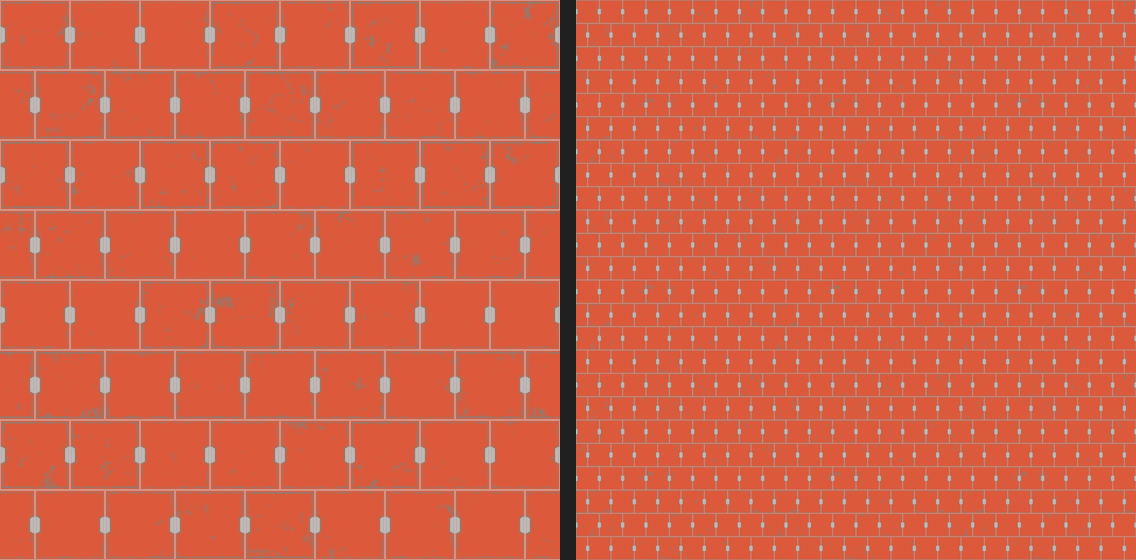
Left: one tile. Right: repeated 3 by 3.
This pattern is drawn by a Shadertoy shader. Its source:

```glsl
// Running-bond wall of painted square panels with worn rims and grey hexagonal clips on the upright joints.
#define REPEATS 8.0
#define JOINT_HALF 0.014
#define LIP_HALF 0.021
#define RIM_INSET 0.041
#define RIM_HALF 0.009
#define CLIP_HALF vec2(0.068, 0.118)
#define WEAR_START 0.19
#define PAINT vec3(0.865, 0.35, 0.23)
#define BARE vec3(0.55, 0.49, 0.45)
#define JOINT vec3(0.88, 0.64, 0.60)
#define CLIP vec3(0.75, 0.73, 0.72)

float hash(vec2 p) {
    vec3 q = fract(vec3(p.xyx) * 0.1031);
    q += dot(q, q.yzx + 33.33);
    return fract((q.x + q.y) * q.z);
}

// Dot product of a random unit gradient with the offset from its lattice point
float corner(vec2 lattice, vec2 offset, float period) {
    float angle = 6.28318 * hash(mod(lattice, period) + period);
    return dot(vec2(cos(angle), sin(angle)), offset);
}

// Gradient noise that wraps after a whole number of lattice steps
float noise(vec2 uv, float period) {
    vec2 p = uv * period, i = floor(p), f = fract(p);
    vec2 u = f * f * f * (f * (f * 6.0 - 15.0) + 10.0);
    vec2 e = vec2(1.0, 0.0);
    float low = mix(corner(i, f, period), corner(i + e, f - e, period), u.x);
    float high = mix(corner(i + e.yx, f - e.yx, period), corner(i + 1.0, f - 1.0, period), u.x);
    return mix(low, high, u.y);
}

float fbm(vec2 uv) {
    float sum = 0.0, gain = 0.4, period = 40.0;
    for (int i = 0; i < 4; i++) {
        sum += gain * noise(uv, period);
        gain *= 0.75;
        period *= 2.0;
    }
    return sum;
}

// Upright box with its corners cut off along shallow diagonals
float clipDistance(vec2 p) {
    p = abs(p);
    vec2 d = p - CLIP_HALF;
    float slope = dot(p, normalize(vec2(0.6, 1.0))) - 0.113;
    return max(max(d.x, d.y), slope);
}

float cover(float distance, float aa) {
    return smoothstep(aa, -aa, distance);
}

void mainImage(out vec4 fragColor, in vec2 fragCoord) {
    vec2 uv = fragCoord / iResolution.xy;
    float aa = 0.6 * REPEATS / min(iResolution.x, iResolution.y);

    // Panel grid, with alternate rows shifted by half a panel
    vec2 grid = uv * REPEATS;
    grid.x += 0.5 * (1.0 - mod(floor(grid.y), 2.0));
    vec2 id = mod(floor(grid), REPEATS);
    vec2 cell = fract(grid);
    vec2 toEdge = min(cell, 1.0 - cell);
    float edge = min(toEdge.x, toEdge.y);
    float clip = clipDistance(vec2(toEdge.x, cell.y - 0.5));

    // Scuffs: fine faint flecks, gathered in patches and stronger on some panels
    float grain = fbm(uv);
    float patches = noise(uv + 0.37, 14.0);
    float amount = hash(id + 17.0) - 0.5;
    float stain = grain + 0.32 * patches + 0.16 * amount + 0.06 * exp(-9.0 * max(clip, 0.0));
    float wear = 0.75 * smoothstep(WEAR_START, WEAR_START + 0.32, stain);

    // Rubbed line just inside each panel edge, nearly unbroken and ragged inward
    float ragged = RIM_HALF + 0.012 * max(grain + 0.4 * amount, 0.0);
    float rim = cover(abs(edge - RIM_INSET) - ragged, aa);
    float rubbed = smoothstep(-0.30, 0.14, grain + 0.4 * amount);
    wear = max(wear, rim * mix(0.2, 0.85, rubbed));

    // Soft bare halo around each clip
    wear = max(wear, 0.8 * smoothstep(0.042, 0.0, clip + 0.04 * grain));
    vec3 color = mix(PAINT, BARE, wear);

    // Joint: thin dark lip, pale filler and a fine dark core
    color = mix(color, BARE, 0.45 * cover(edge - LIP_HALF, aa));
    color = mix(color, JOINT, cover(edge - JOINT_HALF, aa));
    color = mix(color, PAINT * 0.75, 0.75 * cover(edge - 0.004, aa));

    // Clip plate with a faint upright crease
    float crease = cover(abs(toEdge.x - 0.022) - 0.004, aa);
    vec3 plate = CLIP - vec3(0.03, 0.05, 0.05) * crease;
    color = mix(color, plate, cover(clip, aa));

    fragColor = vec4(color, 1.0);
}
```
